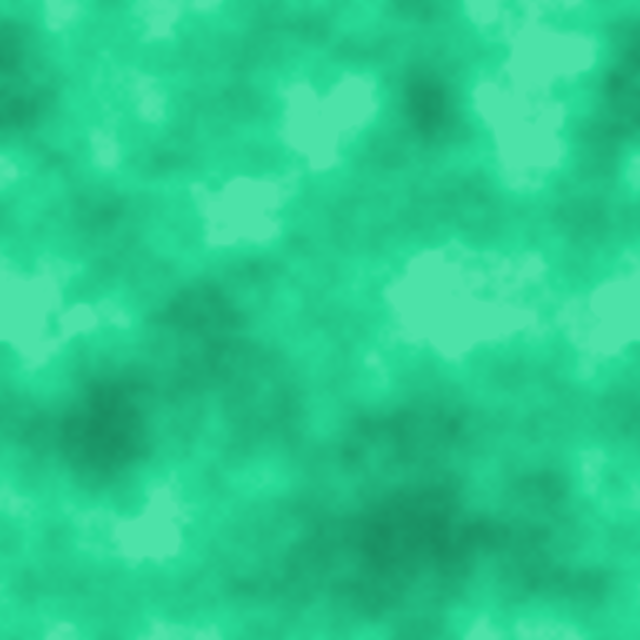
Give the GLSL for this texture, as a three.js fragment shader.

```glsl
varying vec2 vUv;

const vec3 DEEP_GREEN = vec3(0.085, 0.50, 0.345);
const vec3 EMERALD = vec3(0.155, 0.86, 0.59);
const vec3 PALE_MINT = vec3(0.30, 0.886, 0.66);

const float BASE_CELLS = 6.0;
const int LAYERS = 5;

// Random value in 0..1 for a lattice point
float hash(vec2 p) {
  vec3 q = fract(p.xyx * 0.1031);
  q += dot(q, q.yzx + 33.33);
  return fract((q.x + q.y) * q.z);
}

// Lattice value that repeats after the given number of cells
float latticeValue(vec2 cell, float period, float seed) {
  return hash(mod(cell, period) + seed);
}

// Smooth value noise that tiles across the canvas
float tiledNoise(vec2 uv, float period, float seed) {
  vec2 p = uv * period;
  vec2 cell = floor(p);
  vec2 blend = smoothstep(0.0, 1.0, fract(p));
  float bottom = mix(latticeValue(cell, period, seed),
                     latticeValue(cell + vec2(1.0, 0.0), period, seed), blend.x);
  float top = mix(latticeValue(cell + vec2(0.0, 1.0), period, seed),
                  latticeValue(cell + vec2(1.0, 1.0), period, seed), blend.x);
  return mix(bottom, top, blend.y);
}

// Layers of noise, each twice as fine and half as strong
float cloud(vec2 uv, float cells, float seed) {
  float sum = 0.0;
  float total = 0.0;
  float weight = 1.0;
  for (int i = 0; i < LAYERS; i++) {
    sum += weight * tiledNoise(uv, cells, seed);
    total += weight;
    weight *= 0.5;
    cells *= 2.0;
    seed += 37.0;
  }
  return sum / total;
}

// Long dark ramp up to emerald, then a short one to a pale plateau
vec3 greenRamp(float density) {
  float rise = clamp((density - 0.12) / 0.48, 0.0, 1.0);
  float glow = clamp((density - 0.60) / 0.07, 0.0, 1.0);
  return mix(mix(DEEP_GREEN, EMERALD, rise), PALE_MINT, glow);
}

void main() {
  float density = cloud(vUv, BASE_CELLS, 19.0);
  gl_FragColor = vec4(greenRamp(density), 1.0);
}
```
